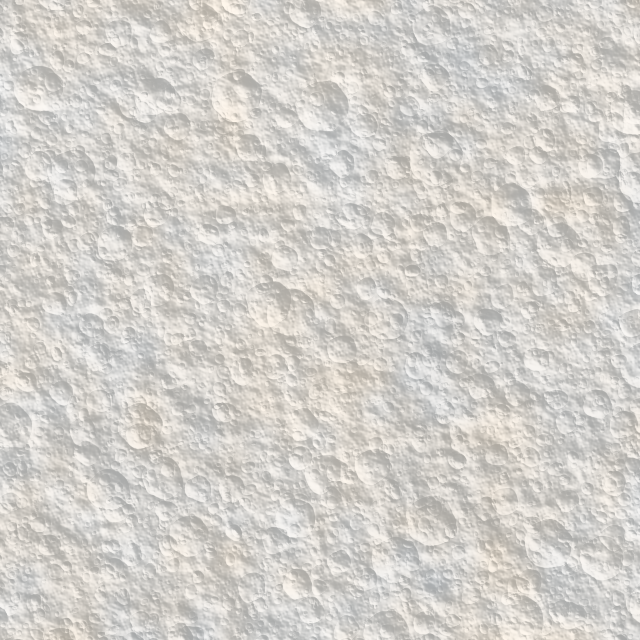
A Shadertoy shader for this texture:

```glsl
vec3 hash3(vec2 cell, float seed) {
    vec3 q = fract(vec3(cell, seed) * vec3(0.1031, 0.1030, 0.0973));
    q += dot(q, q.yxz + 33.33);
    return fract((q.xxy + q.yzz) * q.zyx);
}

float valueNoise(vec2 p, float seed) {
    vec2 cell = floor(p), f = fract(p);
    vec2 w = f * f * (3.0 - 2.0 * f);
    float bottom = mix(hash3(cell, seed).x, hash3(cell + vec2(1, 0), seed).x, w.x);
    float top = mix(hash3(cell + vec2(0, 1), seed).x, hash3(cell + vec2(1, 1), seed).x, w.x);
    return mix(bottom, top, w.y);
}

// Rough ground: every octave adds a similar slope
float grainHeight(vec2 p) {
    float height = 0.0, freq = 28.0;
    for (int i = 0; i < 4; i++) {
        height += 0.42 / freq * valueNoise(p * freq, float(i) + 11.0);
        p = mat2(0.8, 0.6, -0.6, 0.8) * p;
        freq *= 2.1;
    }
    return height;
}

// One bowl with a raised lip per occupied grid cell
float craterLayer(vec2 p, float grid, float share) {
    vec2 g = p * grid, cell = floor(g);
    float height = 0.0;
    for (int y = -1; y <= 1; y++)
    for (int x = -1; x <= 1; x++) {
        vec2 neighbour = cell + vec2(x, y);
        vec3 rnd = hash3(neighbour, grid);
        float pick = hash3(neighbour, grid + 5.0).x;
        if (pick > share) continue;
        float radius = 0.17 + 0.21 * rnd.z;
        float d = length(g - neighbour - rnd.xy) / radius;
        float bowl = 0.36 * (pow(min(d, 1.0), 2.4) - 1.0);
        float lip = 0.08 * exp(-4.0 * max(d - 1.0, 0.0));
        height += radius * (bowl + lip);
    }
    return height / grid;
}

float surfaceHeight(vec2 p) {
    // Uneven rims
    vec2 wobble = vec2(valueNoise(p * 50.0, 3.0), valueNoise(p * 50.0, 4.0)) - 0.5;
    vec2 q = p + 0.007 * wobble;
    float height = grainHeight(p);
    height += craterLayer(q, 9.0, 0.5);
    height += craterLayer(q, 17.0, 0.55);
    height += craterLayer(q, 35.0, 0.6);
    height += craterLayer(q, 70.0, 0.55);
    return height;
}

void mainImage(out vec4 fragColor, in vec2 fragCoord) {
    vec2 p = fragCoord / iResolution.y + 3.0;

    // Slope towards a light at the upper right
    vec2 toLight = 0.0011 * normalize(vec2(0.75, 1.0));
    float slope = (surfaceHeight(p - toLight) - surfaceHeight(p + toLight)) / 0.0022;
    float light = 0.5 + 0.5 * tanh(1.5 * slope);

    // Pale stone, with faint warm and cool patches
    vec3 stone = mix(vec3(0.675, 0.67, 0.655), vec3(0.98, 0.962, 0.938), light);
    float warmth = valueNoise(p * 9.0, 21.0) + valueNoise(p * 22.0, 22.0) - 1.0;
    float brightness = valueNoise(p * 6.0, 23.0) - 0.5;
    stone += 0.028 * warmth * vec3(0.8, 0.0, -1.0) + 0.03 * brightness;

    fragColor = vec4(clamp(stone, 0.0, 1.0), 1.0);
}
```
